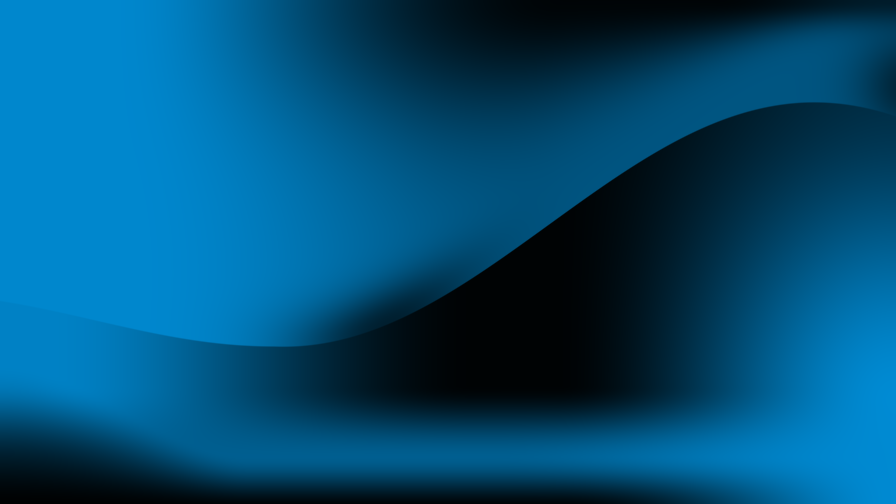
Give the GLSL for this background, as a Shadertoy shader.

```glsl
const vec3 BLUE = vec3(0.0, 0.545, 0.83);

// Ridge line: trough and crest, in fractions of the canvas
const float TROUGH_X = 0.306;
const float TROUGH_Y = 0.3125;
const float CREST_X = 0.898;
const float CREST_RISE = 0.484;
const float RIDGE_SKEW = 0.014;
const float LEFT_SWELL = 0.0521;
const float LEFT_FREQUENCY = 7.84;

// Upper sheet
const float SKY_LEVEL = 0.97;
const float SKY_DIM = 0.37;
const float TOP_SHADE = 0.95;
const float CREASE_SHADE = 0.7;
const float CREASE_X = 0.43;
const vec2 CREASE_SIZE = vec2(0.1, 0.08);
const vec2 CORNER_POS = vec2(1.02, 0.83);
const vec2 CORNER_SIZE = vec2(0.06, 0.1);
const float CORNER_SHADE = 0.62;

// Lower sheet
const float LEFT_LEVEL = 0.93;
const float CREST_LEVEL = 0.3;
const float BAND_LEVEL = 0.68;
const float BAND_GAIN = 0.31;
const float BAND_TOP = 0.235;
const float BAND_CORE = 0.09;
const float FLOOR_START = -0.015;

const float PI = 3.14159;

float bell(vec2 q) {
    return exp(-dot(q, q));
}

float ridgeHeight(float x) {
    float offset = x - TROUGH_X;
    if (offset < 0.0) {
        return TROUGH_Y + LEFT_SWELL * (1.0 - cos(LEFT_FREQUENCY * offset));
    }
    float phase = PI * offset / (CREST_X - TROUGH_X);
    return TROUGH_Y + 0.5 * CREST_RISE * (1.0 - cos(phase)) - RIDGE_SKEW * sin(phase);
}

float upperLight(vec2 uv, float above) {
    float light = SKY_LEVEL * (1.0 - SKY_DIM * smoothstep(0.15, 0.62, uv.x));

    // Shadow hanging from the top, thinning to the right
    float depth = mix(0.25, 0.05, smoothstep(0.45, 0.95, uv.x));
    float shade = TOP_SHADE * smoothstep(0.12, 0.63, uv.x);
    shade *= 1.0 - 0.3 * smoothstep(0.8, 1.0, uv.x);
    light *= 1.0 - shade * bell(vec2(0.0, (1.0 - uv.y) / depth));

    // Crease over the ridge and shade at the right edge
    light *= 1.0 - CREASE_SHADE * bell(vec2(uv.x - CREASE_X, above) / CREASE_SIZE);
    light *= 1.0 - CORNER_SHADE * bell((uv - CORNER_POS) / CORNER_SIZE);
    return light;
}

float lowerLight(vec2 uv) {
    // Dark valley between two lit slopes
    float left = LEFT_LEVEL * (1.0 - smoothstep(0.05, 0.53, uv.x));
    float right = smoothstep(0.62, 1.0, uv.x);
    right *= mix(1.0, CREST_LEVEL, smoothstep(0.2, 0.85, uv.y));
    float light = 0.02 + 0.98 * (left + right);

    // Glowing band along the bottom
    float band = 1.0 - smoothstep(BAND_CORE, BAND_TOP, uv.y);
    float bandLight = BAND_LEVEL + BAND_GAIN * smoothstep(0.55, 1.0, uv.x);
    light = mix(light, bandLight, band);

    // Floor shadow, deep at the left and gone at the right
    float floorTop = mix(0.28, 0.095, smoothstep(0.0, 0.28, uv.x));
    float floorFade = smoothstep(FLOOR_START, floorTop, uv.y);
    return light * mix(floorFade, 1.0, smoothstep(0.62, 1.0, uv.x));
}

void mainImage(out vec4 fragColor, in vec2 fragCoord) {
    vec2 uv = fragCoord / iResolution.xy;
    float above = uv.y - ridgeHeight(uv.x);
    float edge = 1.0 / iResolution.y;
    float upper = smoothstep(-edge, edge, above);
    float light = mix(lowerLight(uv), upperLight(uv, above), upper);
    fragColor = vec4(BLUE * light, 1.0);
}
```
